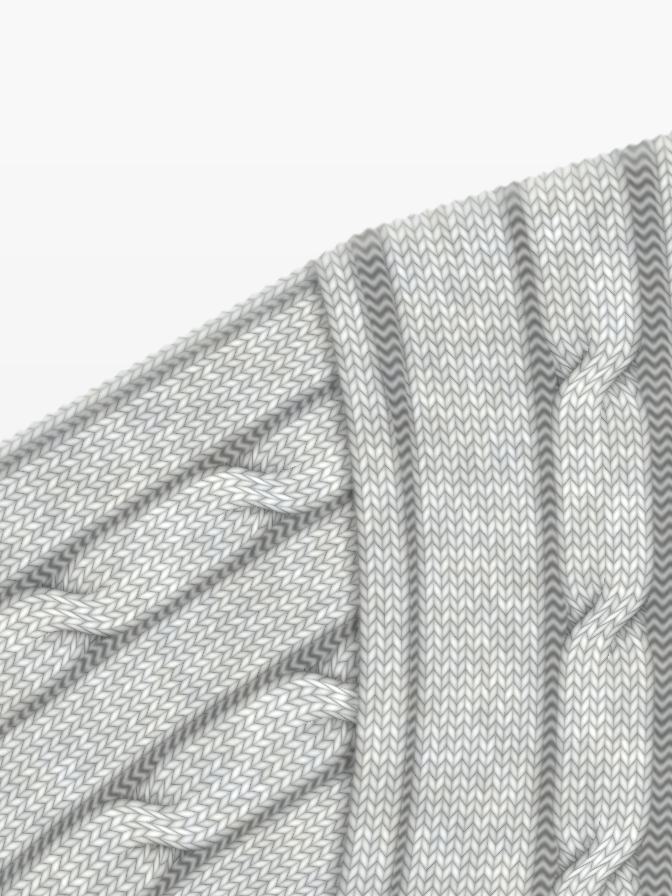
A Shadertoy shader for this texture:

```glsl
// Pale grey cable-knit shoulder: a ribbed sleeve joins a vertical ribbed body on white.

float hash(vec2 cell) {
    return fract(sin(dot(cell, vec2(127.1, 311.7))) * 43758.5);
}

// Soft uneven dye and fibre texture from layered sines.
float mottle(vec2 p) {
    float sum = 0.0, gain = 0.5;
    for (int i = 0; i < 5; i++) {
        p = mat2(1.4, 1.1, -1.1, 1.4) * p + 1.7;
        sum += gain * sin(p.x + 1.3 * sin(p.y)) * sin(p.y + 0.8);
        gain *= 0.75;
    }
    return sum;
}

// Brightness of V-shaped stitches; one wale wide, one row tall.
float stitch(float wale, float row) {
    float side = abs(fract(wale) - 0.5);
    float phase = row - 1.5 * side;
    float strand = sin(3.1416 * fract(phase));
    float leg = sin(6.2832 * side);
    float yarn = hash(vec2(floor(wale * 2.0), floor(phase))) - 0.5;
    return 0.57 + 0.36 * sqrt(max(strand * (0.2 + 0.8 * leg), 0.0)) + 0.09 * yarn;
}

// Horizontal bumps in the recessed purl channels.
float purl(float across, float row) {
    float bump = sin(6.2832 * row + 1.5 * sin(across * 250.0));
    return 0.58 + 0.13 * bump;
}

// Signed depth inside a rib, positive between its two borders.
float rib(float x, float left, float right) {
    return min(x - left, right - x);
}

// Offset from the nearest crossing of a cable.
float crossing(float along, float start, float period) {
    return (fract((along - start) / period + 0.5) - 0.5) * period;
}

// Two crossing strands over c in [-1, 1]: wale coordinate and shade.
vec2 cable(float c, float q) {
    float sway = 0.5 * tanh(28.0 * q);
    float near = exp(-450.0 * q * q);
    float d = abs(c - sway) - 0.5;
    float front = smoothstep(0.03, -0.03, d);
    float wale = 3.0 * (d < 0.0 ? c - sway + 0.5 : c + sway + 0.5);
    float under = 1.0 - 0.42 * near * exp(-6.0 * max(d, 0.0));
    float over = 1.04 - 0.26 * near * smoothstep(-0.2, 0.0, d);
    return vec2(wale, mix(under, over, front));
}

// Body: curved vertical ribs, u across and y along.
float bodyTone(float u, float y) {
    float row = y / 0.019;
    float flare = smoothstep(0.5, 0.95, y);
    float q = crossing(y, 0.778, 0.365);
    float c = (u - 0.9025) / 0.0725;
    float band = rib(u, 0.535, 0.612 - 0.02 * flare);
    float panel = rib(u, 0.622 + 0.01 * flare, 0.812);
    float twist = 0.0725 * (1.0 - 0.2 * exp(-450.0 * q * q) - abs(c));
    float depth = max(max(band, panel), max(twist, u - 1.008));

    vec2 knit = vec2((u - 0.622) / 0.0238, 1.0);
    if (u < 0.617) knit.x = (u - 0.535) / 0.025;
    if (u > 0.82 && u < 0.99) knit = cable(c, q);
    float raised = stitch(knit.x, row) * knit.y * mix(0.8, 1.0, smoothstep(0.0, 0.016, depth));
    return mix(purl(u, row), raised, smoothstep(-0.003, 0.003, depth));
}

// Sleeve: slanted ribs, s across from the upper edge and along the arm.
float sleeveTone(float s, float along) {
    float row = along / 0.019;
    float q1 = crossing(along, 0.638, 0.33);
    float q2 = crossing(along, 0.255, 0.33);
    float c1 = (s - 0.293) / 0.084;
    float c2 = (s - 0.68) / 0.095;
    float twist1 = 0.084 * (1.0 - 0.2 * exp(-450.0 * q1 * q1) - abs(c1));
    float twist2 = 0.095 * (1.0 - 0.2 * exp(-450.0 * q2 * q2) - abs(c2));
    float depth = max(rib(s, -0.05, 0.03), rib(s, 0.036, 0.2));
    depth = max(depth, max(rib(s, 0.386, 0.572), s - 0.786));
    depth = max(depth, max(twist1, twist2));

    vec2 knit = vec2((s - 0.036) / 0.0273, 1.0);
    if (abs(c1) < 1.03) knit = cable(c1, q1);
    if (abs(c2) < 1.03) knit = cable(c2, q2);
    float raised = stitch(knit.x, row) * knit.y * mix(0.76, 1.0, smoothstep(0.0, 0.02, depth));
    return mix(purl(s, row) * 0.96, raised, smoothstep(-0.004, 0.004, depth));
}

void mainImage(out vec4 fragColor, in vec2 fragCoord) {
    vec2 p = fragCoord / iResolution.x;
    float slope = 0.674 + 0.585 * p.x;
    float inside = min(slope, 0.817 + 0.32 * p.x) - p.y + 0.002 * sin(p.x * 290.0);

    // Rib coordinates for the two pieces
    float u = p.x + (0.37 - 0.3 * p.x) * pow(abs(p.y - 0.396), 2.0);
    float s = (slope - p.y) / (1.0 + 0.5 * pow(abs(p.x - 0.5), 2.0));
    float along = dot(p, vec2(0.863, 0.505));

    // Sleeve tucks under the raised seam band
    float sleeve = sleeveTone(s, along) * mix(0.72, 1.0, smoothstep(0.0, 0.025, 0.535 - u));
    float tone = mix(sleeve, bodyTone(u, p.y), smoothstep(0.532, 0.538, u));

    // Yarn variation and light along the shoulder
    tone += 0.025 * mottle(p * 9.0) + 0.025 * mottle(p * 110.0);
    tone = mix(tone, 0.87, 0.45 * smoothstep(0.06, 0.0, inside));
    vec3 wool = tone * mix(vec3(1.0, 1.005, 0.975), vec3(0.985, 1.0, 1.005),
                           0.5 + 0.5 * mottle(p * 14.0));

    vec3 backdrop = vec3(0.962 + 0.012 * smoothstep(0.7, 1.3, p.y));
    fragColor = vec4(mix(backdrop, wool, smoothstep(-0.003, 0.004, inside)), 1.0);
}
```
